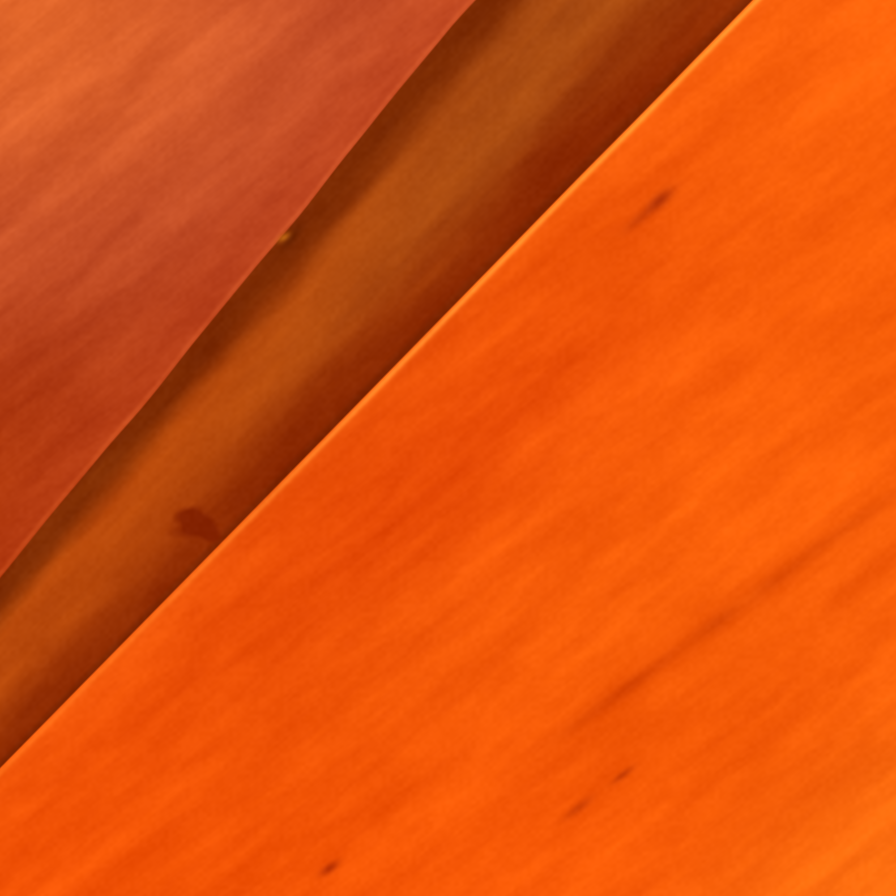
Write a Shadertoy shader that draws this texture.

```glsl
// Overlapping orange petals with a shaded brown fold running diagonally between them.

float hash(vec2 p) {
    p = fract(p * vec2(0.1031, 0.1137));
    p += dot(p, p.yx + 33.33);
    return fract((p.x + p.y) * p.x * 17.0);
}

float noise(vec2 p) {
    vec2 i = floor(p), f = fract(p);
    f = f * f * (3.0 - 2.0 * f);
    return mix(mix(hash(i), hash(i + vec2(1, 0)), f.x),
               mix(hash(i + vec2(0, 1)), hash(i + vec2(1, 1)), f.x), f.y);
}

float fbm(vec2 p) {
    float sum = 0.0, amp = 0.5;
    for (int i = 0; i < 4; i++) {
        sum += amp * noise(p);
        p = p * 2.03 + 17.3;
        amp *= 0.5;
    }
    return sum / 0.9375;
}

vec2 alongGrain(vec2 p, float angle) {
    float c = cos(angle), s = sin(angle);
    return vec2(c * p.x + s * p.y, c * p.y - s * p.x);
}

// Soft elongated spot, 1 at its centre
float spot(vec2 p, vec2 centre, vec2 size, float angle) {
    vec2 q = alongGrain(p - centre, angle) / size;
    return exp(-dot(q, q));
}

// Signed streak texture around zero, stretched along the fibres
float fibres(vec2 p, float angle) {
    vec2 g = alongGrain(p, angle) + 5.0;
    return (fbm(g * vec2(5, 32)) - 0.5) + 0.6 * (fbm(g * vec2(22, 85)) - 0.5);
}

vec3 frontPetal(vec2 p, float d) {
    vec3 col = mix(vec3(0.905, 0.295, 0.02), vec3(0.97, 0.37, 0.035),
                   smoothstep(0.25, 0.9, p.x * 0.75 + (1.0 - p.y) * 0.4));
    col = mix(col, vec3(0.97, 0.33, 0.02), 0.6 * smoothstep(0.35, 0.0, p.y));
    col += vec3(0.03, 0.09, 0.04) * spot(p, vec2(1.0, 0.04), vec2(0.35, 0.13), 0.65);
    col += vec3(0.04, 0.04, 0.02) * spot(p, vec2(0.95, 0.96), vec2(0.25, 0.12), 0.7);
    col -= vec3(0.02, 0.03, 0.0) * spot(p, vec2(0.52, 0.49), vec2(0.3, 0.1), 0.7);
    col += vec3(0.09, 0.085, 0.035) * fibres(p, 0.66);
    col += vec3(0.05, 0.04, 0.02) * (fbm(p * 7.0 + 3.0) - 0.5);

    // Long crease and small dark nicks
    vec2 crease = alongGrain(p - vec2(0.8, 0.305), 0.63);
    col -= vec3(0.07, 0.05, 0.01) * exp(-pow(crease.y / 0.008, 2.0))
         * smoothstep(0.3, 0.1, abs(crease.x)) * (0.4 + noise(crease * vec2(25, 9) + 40.0));
    float nicks = spot(p, vec2(0.737, 0.777), vec2(0.017, 0.007), 0.7)
                + 0.5 * spot(p, vec2(0.715, 0.757), vec2(0.022, 0.006), 0.7)
                + spot(p, vec2(0.368, 0.031), vec2(0.012, 0.005), 0.6)
                + 0.7 * spot(p, vec2(0.695, 0.135), vec2(0.014, 0.004), 0.65)
                + 0.6 * spot(p, vec2(0.645, 0.098), vec2(0.018, 0.005), 0.65);
    col -= vec3(0.22, 0.13, 0.01) * nicks;

    // Lit rim, stronger toward the upper right
    float rim = exp(-pow((d - 0.004) / 0.0035, 2.0));
    col += vec3(0.1, 0.2, 0.12) * rim * mix(0.35, 1.0, smoothstep(0.1, 0.5, p.x));
    return col + vec3(0.025, 0.035, 0.025) * exp(-d / 0.025);
}

vec3 fold(vec2 p, float t) {
    vec3 col = mix(vec3(0.73, 0.29, 0.045), vec3(0.67, 0.30, 0.07), smoothstep(0.1, 0.6, p.x));
    float wobble = t + 0.16 * (fbm(alongGrain(p, 0.8) * vec2(6, 22) + 9.0) - 0.5);
    col = mix(col, vec3(0.54, 0.155, 0.006), 0.95 * smoothstep(0.48, 0.06, wobble));
    col = mix(col, vec3(0.48, 0.165, 0.012), 0.95 * smoothstep(0.67, 0.9, wobble));
    col += vec3(0.1, 0.075, 0.025) * fibres(p, 0.78);
    col *= 1.0 - 0.15 * smoothstep(0.06, 0.0, t);
    float stain = spot(p, vec2(0.212, 0.418), vec2(0.026, 0.016), 0.3)
                + 0.7 * spot(p, vec2(0.236, 0.404), vec2(0.016, 0.01), -0.7);
    stain *= 0.6 + 0.8 * noise(p * 70.0);
    return mix(col, vec3(0.5, 0.12, 0.0), 0.85 * smoothstep(0.2, 0.75, stain));
}

vec3 backPetal(vec2 p, float d) {
    vec3 col = mix(vec3(0.67, 0.2, 0.025), vec3(0.76, 0.3, 0.15), smoothstep(0.38, 0.78, p.y));
    col = mix(col, vec3(0.92, 0.43, 0.18),
              0.9 * smoothstep(0.34, 0.0, length((p - vec2(0.0, 1.0)) * vec2(0.8, 1.0))));
    col = mix(col, vec3(0.73, 0.25, 0.1), 0.5 * smoothstep(0.12, 0.0, d));
    col += vec3(0.12, 0.1, 0.06) * fibres(p, 0.68);
    return col + vec3(0.06, 0.05, 0.03) * exp(-pow((d - 0.003) / 0.003, 2.0));
}

void mainImage(out vec4 fragColor, in vec2 fragCoord) {
    vec2 p = fragCoord / iResolution.xy;
    float aa = 1.2 / iResolution.y;

    // The two diagonal petal borders
    float lower = 0.143 + 1.02 * p.x + 0.003 * (noise(vec2(p.x * 14.0, 2.0)) - 0.5);
    float upper = 0.353 + 1.22 * p.x + 0.008 * (noise(vec2(p.x * 18.0, 7.0)) - 0.5);
    float frontDist = (lower - p.y) / 1.428;
    float backDist = (p.y - upper) / 1.577;
    float across = (p.y - lower) / (upper - lower);

    vec3 col = fold(p, clamp(across, 0.0, 1.0));
    col = mix(col, backPetal(p, max(backDist, 0.0)), smoothstep(-aa, aa, backDist));
    col = mix(col, frontPetal(p, max(frontDist, 0.0)), smoothstep(-aa, aa, frontDist));

    // Golden fleck beside a dark notch on the back border
    col = mix(col, vec3(0.36, 0.11, 0.0), 0.7 * spot(p, vec2(0.325, 0.735), vec2(0.016, 0.006), 0.9));
    col = mix(col, vec3(0.78, 0.42, 0.08), 0.8 * spot(p, vec2(0.317, 0.735), vec2(0.008, 0.004), 0.6));

    col += 0.018 * (noise(p * 210.0) - 0.5);
    fragColor = vec4(clamp(col, 0.0, 1.0), 1.0);
}
```
